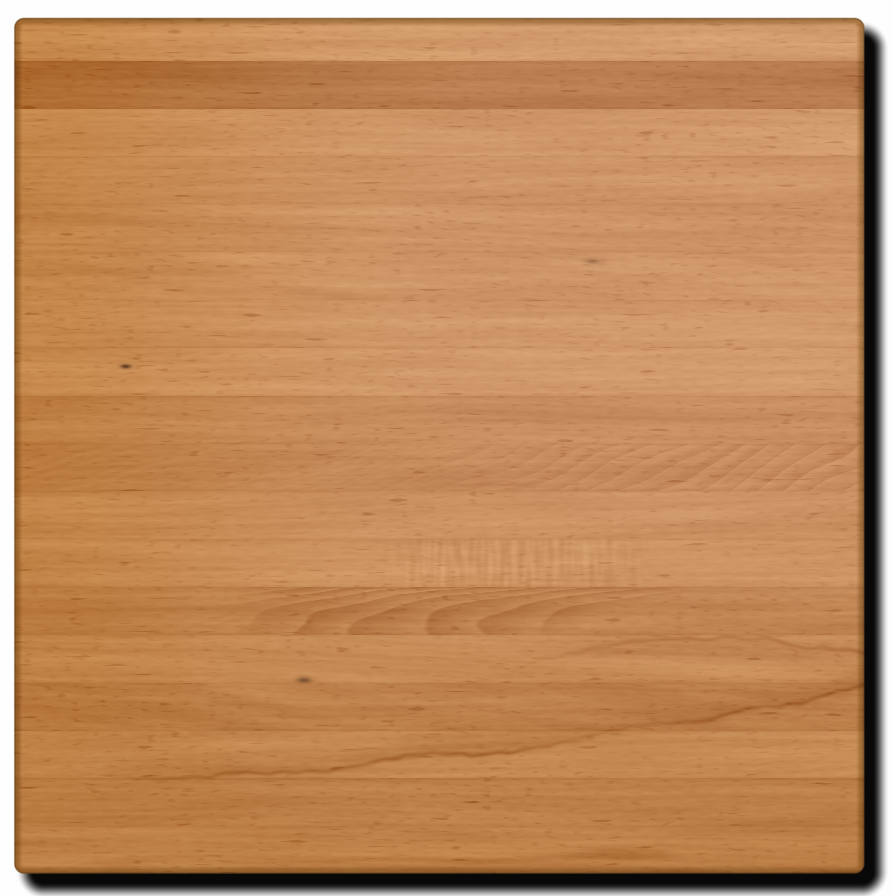
This texture is drawn by a Shadertoy shader. Its source:

```glsl
// A square butcher-block board of eighteen glued beech planks with a hard drop shadow.
// Each plank offsets and tilts its own stretched gradient noise for grain and pores;
// a few planks add figure (slanted, arched, flecked), and veins cross the lower ones.

float hash(vec2 p) {
    uvec2 q = uvec2(ivec2(p) + 32768);
    uint n = q.x * 1597334677u ^ q.y * 3812015801u;
    n = (n ^ (n >> 15)) * 2246822519u;
    n = (n ^ (n >> 13)) * 3266489917u;
    return float((n ^ (n >> 16)) >> 8) / 16777216.0;
}

float cornerSlope(vec2 cell, vec2 offset) {
    float angle = 6.2832 * hash(cell);
    return dot(vec2(cos(angle), sin(angle)), offset);
}

// Gradient noise, roughly -0.7 to 0.7
float noise(vec2 p) {
    vec2 i = floor(p), f = p - i;
    vec2 w = f * f * f * (f * (f * 6.0 - 15.0) + 10.0);
    vec2 e = vec2(1, 0);
    return mix(mix(cornerSlope(i, f), cornerSlope(i + e, f - e), w.x),
               mix(cornerSlope(i + e.yx, f - e.yx), cornerSlope(i + 1.0, f - 1.0), w.x), w.y);
}

float roundedBox(vec2 p, vec2 halfSize, float radius) {
    vec2 q = abs(p) - halfSize + radius;
    return length(max(q, 0.0)) + min(max(q.x, q.y), 0.0) - radius;
}

// Soft band of the given width, centred on zero
float band(float d, float width) {
    return exp(-d * d / (width * width));
}

float figure(vec2 p, float plank, float v) {
    float f = 0.0;
    if (plank == 9.0) {          // slanted growth rings, stronger to the right
        float phase = p.x * 26.0 - v * (5.5 - 3.5 * p.x) + noise(p * vec2(7, 20));
        f = (fract(phase) - 0.5) * smoothstep(0.15, 0.95, p.x) * -0.06;
        f += 0.025 * noise(vec2(phase * 2.0, 3.0));
    } else if (plank == 12.0) {  // arches leaning to the right
        float phase = (p.x - 0.2 * v * v * v) * 15.0 + 0.5 * noise(p * vec2(9, 40));
        float arches = smoothstep(0.22, 0.36, p.x) * smoothstep(0.66, 0.5, p.x - 0.18 * v);
        float ring = fract(phase);
        f = -0.085 * arches * smoothstep(0.0, 0.12, ring) * (1.0 - ring);
    } else if (plank == 11.0) {  // short upright flecks
        float flecks = smoothstep(0.4, 0.5, p.x) * smoothstep(0.76, 0.66, p.x);
        f = 0.06 * flecks * noise(p * vec2(150, 30));
    } else if (plank == 5.0 || plank == 14.0) {  // fine rings falling to the right
        f = 0.035 * noise(vec2(p.x * 14.0 + v * 3.5, p.x * 2.0 + plank));
    }
    return f;
}

vec3 wood(vec2 p) {
    const float tone[18] = float[18](0.035, -0.085, 0.02, 0.005, 0.0, 0.01, 0.015, 0.025, -0.015,
        -0.025, 0.005, 0.015, -0.025, 0.0, -0.035, 0.01, -0.025, -0.01);
    float along = (0.9322 - p.y) / 0.0534 + 1.0;
    float plank = clamp(floor(along), 0.0, 17.0);
    float v = 1.0 - fract(along);

    // Broad light: warm at the left and bottom, pale and rosy at the upper right
    vec3 col = mix(vec3(0.755, 0.505, 0.265), vec3(0.785, 0.56, 0.36), smoothstep(0.0, 0.45, p.x));
    col = mix(col, vec3(0.81, 0.59, 0.42), 0.8 * exp(-4.0 * dot(p - vec2(0.8, 0.7), p - vec2(0.8, 0.7))));
    col = mix(vec3(0.75, 0.51, 0.285), col, smoothstep(-0.1, 0.5, p.y));

    // Plank tone, long streaks and fine grain
    float tilt = 0.07 * (hash(vec2(plank, 5)) - 0.5);
    vec2 g = p + vec2(plank * 3.7, tilt * p.x);
    g.y += 0.006 * noise(g * vec2(3, 9));
    float shade = tone[int(plank)] + figure(p, plank, v);
    shade += 0.045 * noise(g * vec2(2.2, 55)) + 0.035 * noise(g * vec2(7, 190));
    shade += 0.025 * noise(g * vec2(60, 330));

    // Pores: sparse dark dashes
    float pores = smoothstep(0.22, 0.5, noise(g * vec2(65, 290) + 40.0));
    shade -= pores * (0.035 + 0.05 * noise(g * vec2(5, 30)));
    float scars = smoothstep(0.4, 0.55, noise(g * vec2(28, 210) + 90.0));
    shade -= 0.08 * scars;

    // Glue seams
    shade -= 0.025 * band(min(v, 1.0 - v), 0.035);

    // Dark veins wandering over the lower planks
    float wander = 0.011 * noise(p * vec2(13, 9)) + 0.004 * noise(p * vec2(45, 30));
    float low = p.y - 0.13 - 0.11 * p.x * p.x + wander;
    float high = p.y - 0.288 + 0.7 * (p.x - 0.8) * (p.x - 0.8) + wander;
    float lowFade = smoothstep(0.1, 0.18, p.x) * (0.7 + 0.6 * noise(p * 9.0));
    shade -= lowFade * (0.10 * band(low, 0.0025) + 0.05 * band(low - 0.006, 0.012));
    shade -= smoothstep(0.48, 0.8, p.x) * (0.07 * band(high, 0.0025) + 0.025 * band(high + 0.008, 0.01));
    shade -= 0.08 * smoothstep(0.1, 0.5, noise(p * vec2(5, 60))) * smoothstep(0.1, 0.03, p.y);
    col += shade * vec3(0.9, 1.05, 1.0);

    // Small knots
    float knots = band(length((p - vec2(0.141, 0.591)) * vec2(1, 2.5)), 0.006)
        + 0.7 * band(length((p - vec2(0.341, 0.241)) * vec2(1, 2.5)), 0.008)
        + 0.4 * band(length((p - vec2(0.664, 0.708)) * vec2(1, 3) + vec2(0, 0.2 * (p.x - 0.664))), 0.008);
    return mix(col, vec3(0.30, 0.17, 0.09), 0.85 * knots);
}

void mainImage(out vec4 fragColor, in vec2 fragCoord) {
    vec2 p = fragCoord / iResolution.xy;
    float pixel = 1.0 / iResolution.y;
    vec2 centre = vec2(0.4925, 0.5025), halfSize = vec2(0.4765, 0.4775);

    // White ground and shadow thrown to the lower right
    float shadow = roundedBox(p - centre - vec2(0.015, -0.016), halfSize, 0.018);
    vec3 col = mix(vec3(0.03), vec3(0.995), smoothstep(-0.006, 0.013, shadow));

    // Board with a darker rounded rim
    float board = roundedBox(p - centre, halfSize, 0.011);
    vec3 face = wood(p);
    face = mix(face, face * vec3(0.8, 0.76, 0.62), smoothstep(-0.010, -0.003, board));
    face *= 1.0 - 0.25 * smoothstep(-0.003, 0.0, board);
    col = mix(face, col, smoothstep(-pixel, pixel, board));
    fragColor = vec4(col, 1.0);
}
```
